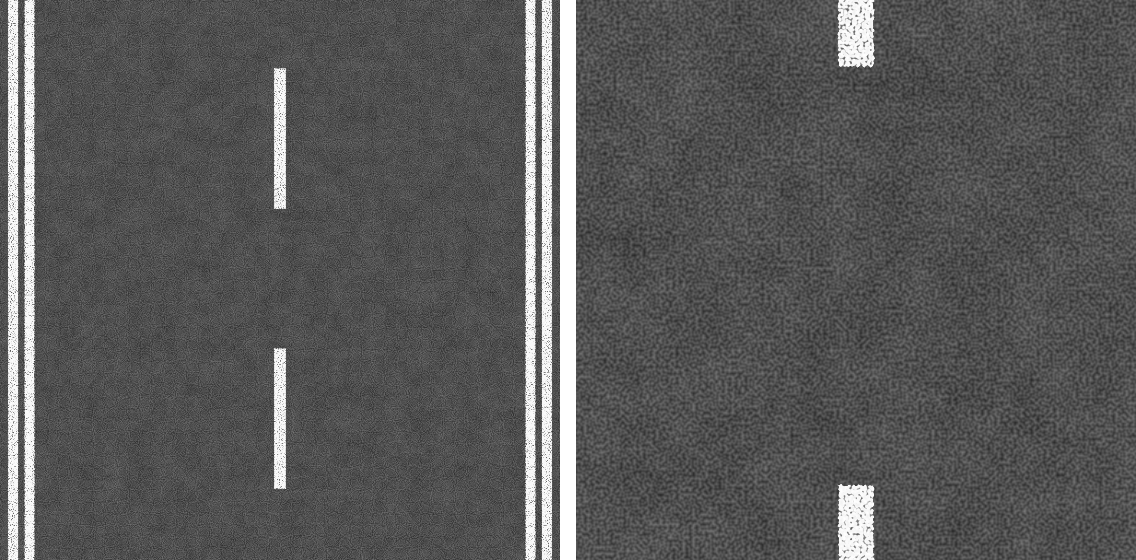
Left: the whole. Right: its middle third, enlarged.
A WebGL 2 fragment shader for this texture:

```glsl
#version 300 es
precision highp float;
// Seamless asphalt road seen from above: a dashed centre line and a pair of
// solid lines along each side. Wrapped gradient noise gives the stone grain,
// the soft mottling and the pits worn into the paint.

uniform vec2 u_resolution;
out vec4 fragColor;

// Integer hash of a lattice point, turned into a unit gradient.
vec2 gradientAt(vec2 cell, float seed) {
    uvec3 k = uvec3(cell, seed);
    uint h = k.x * 1597u + k.y * 51749u + k.z * 7919u;
    h = (h ^ (h >> 15)) * 73244475u;
    h = (h ^ (h >> 13)) * 19990303u;
    h ^= h >> 16;
    float angle = float(h & 65535u) / 65536.0 * 6.28319;
    return vec2(cos(angle), sin(angle));
}

// Gradient noise with a whole number of cells, so the tile wraps.
float noise(vec2 uv, float cells, float seed) {
    vec2 p = uv * cells;
    vec2 i = floor(p);
    vec2 f = p - i;
    vec2 w = f * f * f * (f * (f * 6.0 - 15.0) + 10.0);
    float corner[4];
    for (int n = 0; n < 4; n++) {
        vec2 o = vec2(n & 1, n >> 1);
        corner[n] = dot(gradientAt(mod(i + o, cells), seed), f - o);
    }
    return mix(mix(corner[0], corner[1], w.x), mix(corner[2], corner[3], w.x), w.y);
}

// Signed distance to a band around zero.
float band(float x, float halfWidth) {
    return abs(x) - halfWidth;
}

void main() {
    vec2 uv = gl_FragCoord.xy / u_resolution;
    float pixel = 1.0 / min(u_resolution.x, u_resolution.y);

    // Asphalt: fine grain over faint, broad patches.
    float grain = noise(uv, 512.0, 1.0);
    float mottle = noise(uv, 22.0, 2.0) + noise(uv, 64.0, 3.0) + 0.8 * noise(uv, 150.0, 4.0);
    float asphalt = 0.31 + 0.19 * grain + 0.035 * mottle;

    // Two solid lines, mirrored on both sides.
    float side = min(uv.x, 1.0 - uv.x);
    float lines = min(band(side - 0.0234, 0.0089), band(side - 0.0527, 0.0087));

    // Centre dashes, two along the tile.
    float along = fract((uv.y - 0.2525) * 2.0 + 0.5) * 0.5 - 0.25;
    float dash = max(band(uv.x - 0.5, 0.0104), band(along, 0.1253));

    // Paint with slightly ragged edges and dark pits.
    float pit = noise(uv, 512.0, 5.0);
    float edge = min(lines, dash) + 0.0015 * pit;
    float paint = 1.0 - smoothstep(-0.6 * pixel, 0.6 * pixel, edge);
    float wear = smoothstep(0.08, 0.55, pit + 0.1 * mottle);
    float white = 0.975 + 0.05 * grain;

    float shade = mix(asphalt, mix(white, asphalt, 0.85 * wear), paint);
    fragColor = vec4(vec3(clamp(shade, 0.0, 1.0)), 1.0);
}
```
